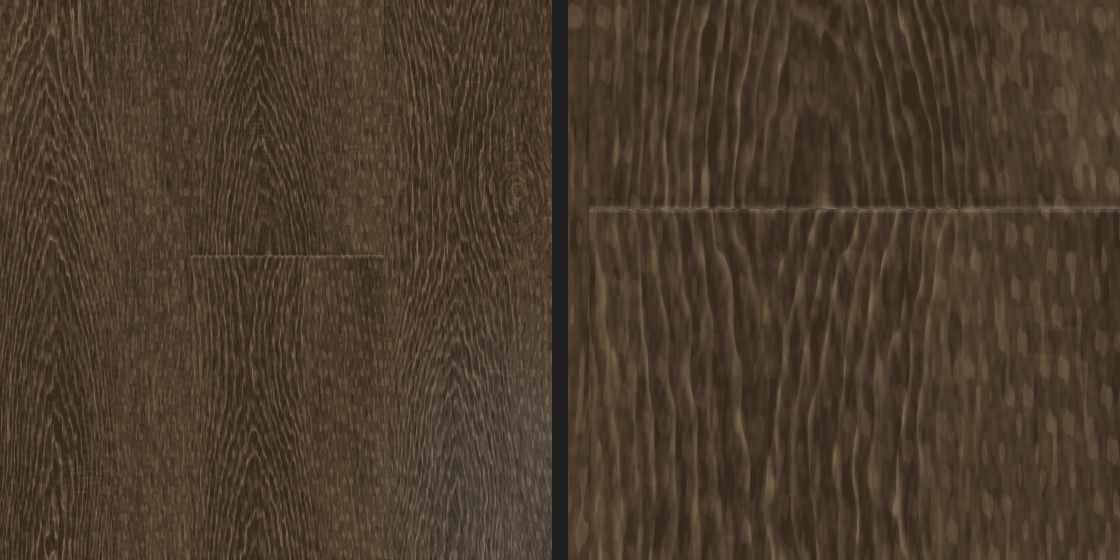
Left, the full canvas; right, a detail of the centre.
Reproduce this texture procedurally as a WebGL 2 fragment shader.

```glsl
#version 300 es
precision highp float;

uniform vec2 u_resolution;
out vec4 fragColor;

const vec3 DARK_WOOD = vec3(0.232, 0.183, 0.136);
const vec3 LIGHT_WOOD = vec3(0.445, 0.368, 0.280);
const vec3 SHEEN = vec3(0.0, 0.018, 0.042);
const float SEAM_LEFT = 0.341;
const float SEAM_RIGHT = 0.685;
const float JOINT_Y = 0.542;
const float RING_DENSITY = 66.0;
const float RING_CURVE = 230.0;
const float ARCH_RATE = 8.5;
const float BASE_TONE = 0.325;
const vec2 KNOT = vec2(0.925, 0.660);
const float KNOT_SIZE = 0.065;

float hash(vec2 p) {
    return fract(sin(dot(p, vec2(127.1, 311.7))) * 43758.5);
}

float noise(vec2 p) {
    vec2 i = floor(p), f = fract(p);
    f = f * f * (3.0 - 2.0 * f);
    return mix(mix(hash(i), hash(i + vec2(1, 0)), f.x),
               mix(hash(i + vec2(0, 1)), hash(i + vec2(1, 1)), f.x), f.y);
}

float centred(vec2 p) {
    return noise(p) - 0.5;
}

// Heart line x, height of the oval core, height of the saddle, seed
vec4 plankAt(vec2 p) {
    if (p.x < SEAM_LEFT) return vec4(0.090, 0.08, 1.12, 11.0);
    if (p.x > SEAM_RIGHT) return vec4(0.810, -0.02, 0.71, 47.0);
    return p.y > JOINT_Y ? vec4(0.466, 0.47, 1.10, 23.0)
                         : vec4(0.455, -0.06, 0.37, 35.0);
}

// Growth ring count: arches rise from core to saddle and straighten outwards
float ringField(vec2 p, vec4 plank) {
    vec2 s = p + plank.w;
    float d = p.x - plank.x + 0.022 * centred(vec2(plank.w, s.y * 6.0));
    float span = plank.z - plank.y;
    float arch = -ARCH_RATE * span * cos(3.14159 * (p.y - plank.y) / span);
    arch *= 1.0 - 0.5 * smoothstep(0.03, 0.15, abs(d));
    float side = sqrt(d * d + 0.00005) * RING_DENSITY + d * d * RING_CURVE;
    float wobble = 1.8 * centred(s * vec2(10.0, 5.0))
                 + 0.6 * centred(s * vec2(55.0, 10.0))
                 + 0.50 * centred(s * vec2(230.0, 36.0));
    return side + arch + wobble;
}

// Pale early wood with one crisp edge; x is the pale line, y the late wood
vec2 ringBand(float ring) {
    float edge = clamp(fwidth(ring), 0.10, 0.4);
    float t = fract(ring);
    float strength = 0.4 + 0.6 * hash(vec2(floor(ring), 3.0));
    float pale = smoothstep(0.0, edge, t) * (1.0 - smoothstep(edge, edge + 0.36, t));
    float late = smoothstep(0.30, 0.75, t) * (1.0 - smoothstep(1.0 - edge, 1.0, t));
    return vec2(pale * strength, late);
}

float line(float distance, float halfWidth) {
    return 1.0 - smoothstep(0.4 * halfWidth, halfWidth + 1.0 / u_resolution.y, abs(distance));
}

void main() {
    vec2 p = gl_FragCoord.xy / u_resolution.y;
    vec4 plank = plankAt(p);
    vec2 s = p + plank.w;

    // Fibres drift gently and bulge around the knot
    vec2 toKnot = p - KNOT;
    float knotRadius = length(toKnot * vec2(1.0, 0.75));
    float knot = exp(-pow(knotRadius / KNOT_SIZE, 2.0)) * step(SEAM_RIGHT, p.x);
    vec2 grain = s + vec2(0.030 * centred(s * vec2(5.0, 4.0)) - 0.6 * toKnot.x * knot, 0.0);
    float fibre = centred(grain * vec2(270.0, 42.0));
    float fine = centred(grain * vec2(460.0, 150.0));
    float streak = centred(grain * vec2(60.0, 4.0));
    float broad = centred(s * vec2(9.0, 2.5)) + 1.1 * centred(s * vec2(4.0, 1.8) + 8.0);
    float pores = smoothstep(0.60, 0.76, noise(grain * vec2(290.0, 62.0) + 7.3));
    float darkPores = smoothstep(0.66, 0.82, noise(grain * vec2(220.0, 34.0) + 19.1));

    // Cathedral figure, strongest along the heart of each plank
    float heart = 1.0 - smoothstep(0.060, 0.150, abs(p.x - plank.x));
    vec2 band = ringBand(ringField(p, plank));
    float knotRing = knotRadius / 0.0095 + 2.0 * centred(s * vec2(22.0, 18.0))
                   + 0.6 * centred(s * vec2(120.0, 60.0));
    vec2 knotBand = ringBand(knotRing);
    float dash = 0.25 + 1.15 * noise(grain * vec2(300.0, 75.0) + 3.7);

    float tone = BASE_TONE + 0.24 * fibre + 0.26 * fine + 0.22 * streak + 0.25 * broad;
    tone += pores * mix(0.36, 0.20, heart) - 0.20 * darkPores;
    tone += heart * (0.80 * band.x * dash - 0.15 * band.y - 0.10);
    tone += knot * (0.50 * knotBand.x * dash - 0.08);

    // Short cross flecks in a few patches
    float patchMask = smoothstep(0.76, 0.92, noise(s * vec2(13.0, 15.0) + 5.0));
    tone += 0.18 * patchMask * smoothstep(0.55, 0.80, noise(s * vec2(55.0, 240.0)));

    // Plank seams and the worn butt joint
    float seams = line(p.x - SEAM_LEFT, 0.0014) + line(p.x - SEAM_RIGHT, 0.0014);
    tone -= 0.10 * seams;
    float inMiddle = step(SEAM_LEFT, p.x) * step(p.x, SEAM_RIGHT);
    float wear = 0.25 + 0.75 * noise(vec2(p.x * 95.0, 2.0));
    float joint = inMiddle * wear * line(p.y - JOINT_Y, 0.0022);
    tone += 0.48 * joint;
    tone -= 0.12 * inMiddle * line(p.y - JOINT_Y - 0.0055, 0.0022);

    // Cool reflected light in the lower right
    float sheen = 1.0 - smoothstep(0.08, 0.34, length((p - vec2(0.93, 0.12)) * vec2(1.0, 0.8)));
    tone += 0.07 * sheen;
    vec3 colour = mix(DARK_WOOD, LIGHT_WOOD, clamp(tone, -0.12, 1.1));
    colour += SHEEN * (sheen + joint);
    fragColor = vec4(colour, 1.0);
}
```
